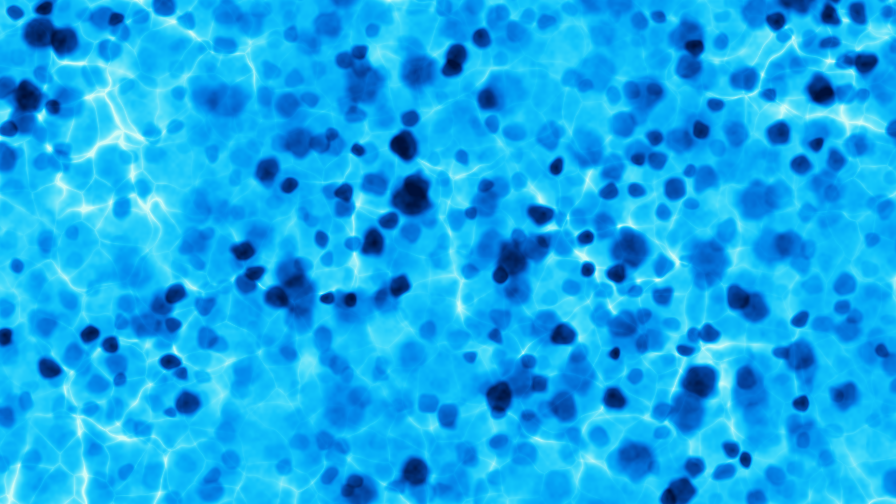
Reproduce this texture procedurally as a WebGL 2 fragment shader.

```glsl
#version 300 es
precision highp float;
// Soft dark blue cells clustered in a bright cyan fluid with pale wisps.
// Layers of jittered discs absorb light from a noisy base, Voronoi borders
// form the wisps, and a colour ramp turns the resulting tone into blues.

uniform vec2 u_resolution;
out vec4 fragColor;

// Integer hash: two random values in 0..1 per lattice point
vec2 hash2(vec2 c) {
    uvec2 v = uvec2(ivec2(floor(c)) + 4096);
    v = v * 1664525u + 1013904223u;
    v.x += v.y * 1664525u;
    v.y += v.x * 1664525u;
    v ^= v >> 16u;
    v.x += v.y * 1664525u;
    v.y += v.x * 1664525u;
    v ^= v >> 16u;
    return vec2(v >> 8u) / 16777215.0;
}

vec2 noise2(vec2 p) {
    vec2 c = floor(p), f = fract(p);
    f = f * f * (3.0 - 2.0 * f);
    return mix(mix(hash2(c), hash2(c + vec2(1, 0)), f.x),
               mix(hash2(c + vec2(0, 1)), hash2(c + vec2(1, 1)), f.x), f.y);
}

float fbm(vec2 p) {
    float sum = 0.0, amp = 0.5;
    for (int i = 0; i < 4; i++) {
        sum += amp * noise2(p).x;
        p = mat2(1.6, 1.2, -1.2, 1.6) * p + 17.3;
        amp *= 0.5;
    }
    return sum / 0.9375;
}

// Distance gap between the two nearest seeds, zero on a border
float borderGap(vec2 p) {
    vec2 home = floor(p);
    float nearest = 9.0, second = 9.0;
    for (int y = -1; y <= 1; y++)
    for (int x = -1; x <= 1; x++) {
        vec2 c = home + vec2(x, y);
        float d = length(c + hash2(c) - p);
        second = min(second, max(nearest, d));
        nearest = min(nearest, d);
    }
    return second - nearest;
}

// Light left after one layer of soft discs
float discLayer(vec2 p, float seed, float density) {
    vec2 home = floor(p);
    float light = 1.0;
    for (int y = -1; y <= 1; y++)
    for (int x = -1; x <= 1; x++) {
        vec2 c = home + vec2(x, y);
        vec2 centre = c + 0.1 + 0.8 * hash2(c + seed);
        vec2 kind = hash2(c + seed + 311.0);
        float radius = mix(0.32, 0.48, kind.x);
        float d = length((p - centre) * vec2(1.0, mix(0.85, 1.15, fract(kind.x * 7.0))));
        float body = smoothstep(radius, radius * 0.55, d) * (1.0 - 0.25 * d / radius);
        float depth = (0.1 + 0.85 * kind.y * kind.y * kind.y) * density;
        light *= 1.0 - min(depth, 0.92) * body;
    }
    return light;
}

// Navy through azure and cyan to a pale glow
vec3 ramp(float t) {
    const vec3 shades[8] = vec3[8](
        vec3(0.0, 0.07, 0.24), vec3(0.01, 0.26, 0.61), vec3(0.01, 0.43, 0.83),
        vec3(0.01, 0.56, 0.93), vec3(0.02, 0.68, 0.97), vec3(0.07, 0.77, 0.98),
        vec3(0.25, 0.85, 0.98), vec3(0.78, 0.98, 0.97));
    const float stops[8] = float[8](0.03, 0.19, 0.35, 0.5, 0.64, 0.76, 0.88, 1.15);
    vec3 col = shades[0];
    for (int i = 1; i < 8; i++)
        col = mix(col, shades[i], clamp((t - stops[i - 1]) / (stops[i] - stops[i - 1]), 0.0, 1.0));
    return col;
}

void main() {
    vec2 p = gl_FragCoord.xy / u_resolution.y;
    vec2 ripple = (noise2(p * 42.0) - 0.5) * 0.012;
    vec2 warp = ripple + (noise2(p * 13.0 + 40.0) - 0.5) * 0.05;

    // Cloudy fluid with broad and fine wisps
    float glow = smoothstep(0.3, 0.75, fbm(p * 4.5 + 90.0));
    float wisps = exp(-9.0 * borderGap((p + warp) * 7.0)) * mix(0.1, 0.42, glow);
    wisps += exp(-8.0 * borderGap((p + warp * 0.6) * 14.0 + 60.0)) * mix(0.06, 0.18, glow);
    float tone = 0.73 + 0.34 * (fbm(p * 9.0 + 20.0) - 0.5) + wisps;

    // Three sizes of cells, denser inside clusters
    float density = mix(0.4, 1.2, smoothstep(0.3, 0.7, noise2(p * 3.6 + 8.0).x));
    float scale = 9.0;
    for (int i = 0; i < 3; i++) {
        float seed = 57.0 * float(i + 1);
        tone *= discLayer((p + ripple) * scale + 0.37 * seed, seed, density);
        scale *= 1.4;
    }

    // Faint square grain
    tone += 0.06 * (noise2(p * 64.0).y - 0.5) + 0.04 * (noise2(p * 125.0).x - 0.5);
    fragColor = vec4(ramp(tone), 1.0);
}
```
